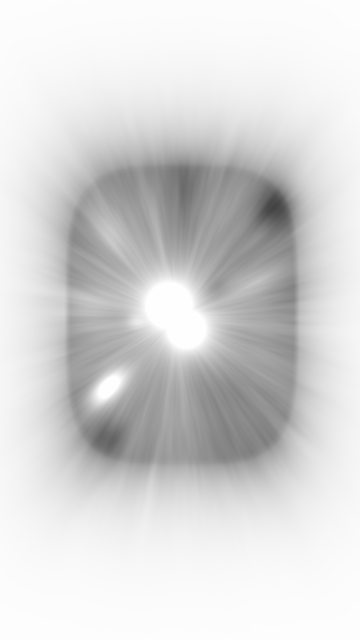
Write a Shadertoy shader that draws this background.

```glsl
// Soft grey rounded burst on white: a glowing core, radial streaks and a blurred halo.
const vec2 HUB = vec2(-0.005, 0.004);          // point the rays leave from
const vec2 BODY_CENTER = vec2(0.003, 0.008);
const vec2 BODY_HALF = vec2(0.180, 0.232);
const float BODY_POWER = 3.8;                  // squareness of the body
const float BODY_SHADE = 0.385;
const float RIM_STEP = 0.05;                   // extra shade just inside the rim
const float HALO_FALLOFF = 0.26;
const float RAY_CONTRAST = 0.55;
const vec3 CORE_A = vec3(-0.017, 0.022, 0.036); // xy centre, z radius
const vec3 CORE_B = vec3(0.010, -0.014, 0.030);
const float CORE_GLOW = 0.030;
const vec3 PAPER = vec3(0.995);

// Radial smudges: xy centre, z length along the ray, w width across it.
const int SMUDGES = 11;
const vec4 SMUDGE[SMUDGES] = vec4[](
    vec4(0.152, 0.174, 0.036, 0.028), vec4(-0.112, -0.105, 0.036, 0.018),
    vec4(-0.112, -0.184, 0.030, 0.025), vec4(0.008, 0.190, 0.080, 0.025),
    vec4(-0.105, 0.135, 0.050, 0.022), vec4(-0.150, 0.016, 0.050, 0.030),
    vec4(0.115, 0.055, 0.060, 0.025), vec4(0.096, -0.112, 0.080, 0.040),
    vec4(-0.066, -0.001, 0.015, 0.013), vec4(0.055, 0.047, 0.022, 0.014),
    vec4(-0.050, -0.280, 0.120, 0.006));
// Positive values darken, negative values lighten.
const float SMUDGE_SHADE[SMUDGES] = float[](
    0.28, -0.50, 0.17, 0.11, -0.13, -0.18, -0.16, 0.10, -0.22, 0.13, -0.06);

float hash(vec2 cell) {
    vec3 q = fract(cell.xyx * 0.1031);
    q += dot(q, q.yzx + 33.33);
    return fract((q.x + q.y) * q.z);
}

float noise(vec2 p) {
    vec2 cell = floor(p), f = fract(p);
    f = f * f * (3.0 - 2.0 * f);
    return mix(mix(hash(cell), hash(cell + vec2(1, 0)), f.x),
               mix(hash(cell + vec2(0, 1)), hash(cell + vec2(1, 1)), f.x), f.y);
}

// Streaks that follow the direction and drift slowly with distance; centred on zero.
float rays(vec2 dir, float dist) {
    float sum = 0.0, amplitude = 0.5, frequency = 4.0;
    for (int i = 0; i < 4; i++) {
        sum += amplitude * (noise(dir * frequency * (1.0 + 0.7 * dist) + 40.0) - 0.5);
        amplitude *= 0.68;
        frequency *= 2.1;
    }
    return sum;
}

float smudge(vec2 p, vec4 shape) {
    vec2 along = normalize(shape.xy - HUB);
    vec2 offset = p - shape.xy;
    vec2 q = vec2(dot(offset, along), dot(offset, vec2(-along.y, along.x))) / shape.zw;
    return exp(-dot(q, q));
}

void mainImage(out vec4 fragColor, in vec2 fragCoord) {
    vec2 p = (fragCoord - 0.5 * iResolution.xy) / iResolution.y;
    vec2 fromHub = p - HUB;
    float dist = length(fromHub);
    vec2 dir = fromHub / max(dist, 0.0001);

    // Squared-off body and the halo around it
    vec2 q = pow(abs(p - BODY_CENTER) / BODY_HALF, vec2(BODY_POWER));
    float rim = pow(q.x + q.y, 1.0 / BODY_POWER);
    float inside = 1.0 - smoothstep(0.96, 1.03, rim);
    float halo = exp(-max(rim - 1.0, 0.0) / HALO_FALLOFF);
    float sideFade = mix(0.72, 1.0, abs(dir.y));
    float shade = BODY_SHADE * halo * mix(sideFade, 1.0, inside);
    shade += RIM_STEP * inside * smoothstep(0.65, 1.0, rim);

    // Streaks and local smudges
    shade *= 1.0 + RAY_CONTRAST * rays(dir, dist);
    for (int i = 0; i < SMUDGES; i++) {
        shade += SMUDGE_SHADE[i] * smudge(p, SMUDGE[i]) * mix(halo, 1.0, inside);
    }

    // White core with a soft glow
    float core = min(length(p - CORE_A.xy) - CORE_A.z, length(p - CORE_B.xy) - CORE_B.z);
    shade *= 1.0 - exp(-max(core, 0.0) / CORE_GLOW);

    fragColor = vec4(PAPER * (1.0 - clamp(shade, 0.0, 0.75)), 1.0);
}
```
